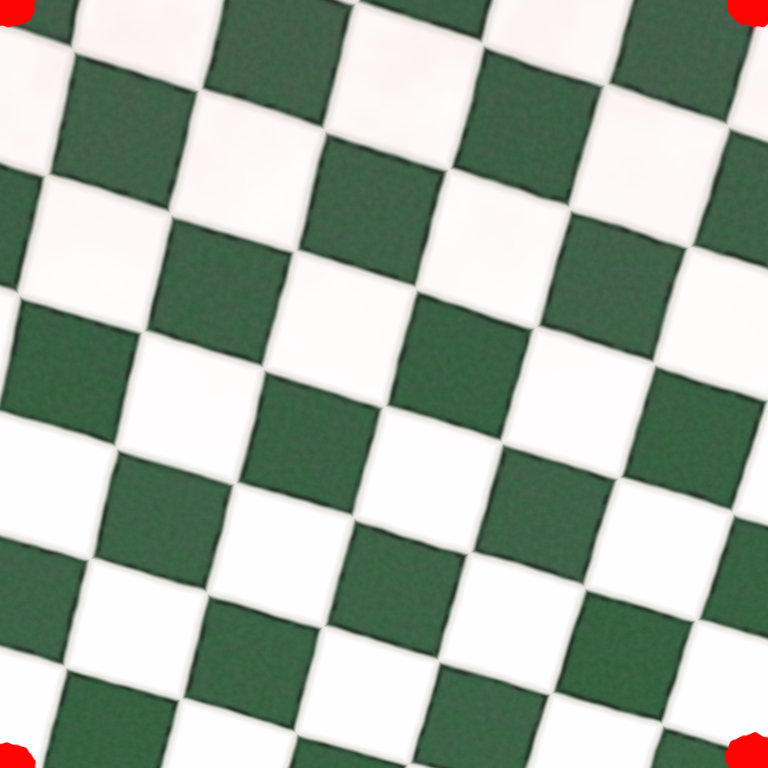
Give the GLSL for this pattern, as a WebGL 2 fragment shader.

```glsl
#version 300 es
precision highp float;
// Tilted green and white checkerboard in slight perspective, with inset squares,
// broken dark rims, mottled dye and a ragged red dab at each canvas corner.
// A homography is inverted to get grid coordinates; gradient noise adds the wear.
uniform vec2 u_resolution;
out vec4 fragColor;

vec2 gradient(vec2 cell) {
    float h = fract(sin(dot(cell, vec2(127.1, 311.7))) * 43758.5);
    return vec2(cos(6.2832 * h), sin(6.2832 * h));
}

float gradientNoise(vec2 p) {
    vec2 i = floor(p), f = p - i;
    vec2 w = f * f * f * (f * (f * 6.0 - 15.0) + 10.0);
    vec2 e = vec2(1.0, 0.0);
    float low = mix(dot(gradient(i), f), dot(gradient(i + e), f - e), w.x);
    float high = mix(dot(gradient(i + e.yx), f - e.yx), dot(gradient(i + 1.0), f - 1.0), w.x);
    return mix(low, high, w.y);
}

// Soft fractal sum for the dye and paper tone
float mottle(vec2 p) {
    float sum = 0.0, amplitude = 1.0;
    for (int octave = 0; octave < 3; octave++) {
        sum += amplitude * gradientNoise(p);
        p = mat2(1.6, 1.2, -1.2, 1.6) * p + 7.3;
        amplitude *= 0.55;
    }
    return sum;
}

// Canvas position (y down) to checker coordinates, one unit per square
vec2 toGrid(vec2 p) {
    mat3 gridToCanvas = mat3(0.1663, 0.0535, 0.0076,
                            -0.0337, 0.1656, 0.0176,
                             0.2604, 0.1172, 1.0);
    vec3 g = inverse(gridToCanvas) * vec3(p, 1.0);
    return g.xy / g.z;
}

void main() {
    vec2 canvas = gl_FragCoord.xy / u_resolution;
    canvas.y = 1.0 - canvas.y;

    // Grid with gently wavering lines
    vec2 grid = toGrid(canvas);
    vec2 slow = vec2(gradientNoise(grid * 1.3), gradientNoise(grid * 1.3 + 31.0));
    vec2 fine = vec2(gradientNoise(grid * 6.0 + 11.0), gradientNoise(grid * 6.0 + 53.0));
    grid += 0.02 * slow + 0.01 * fine;
    float pixel = length(fwidth(grid)) * 0.7;

    // Signed distance to the square's edge, positive in green
    vec2 cell = floor(grid);
    vec2 fromMiddle = abs(grid - cell - 0.5);
    float border = 0.5 - max(fromMiddle.x, fromMiddle.y);
    float inside = mod(cell.x + cell.y, 2.0) > 0.5 ? border : -border;
    float soft = max(0.022, pixel);
    float cover = smoothstep(-soft, soft, inside - 0.02);

    // White ground: faint pink toward the top, warm shade beside the squares
    float pink = smoothstep(0.65, 0.0, canvas.y) * (0.6 + 0.6 * mottle(canvas * 9.0));
    vec3 paper = mix(vec3(1.0, 0.995, 0.995), vec3(0.99, 0.95, 0.945), clamp(pink, 0.0, 1.0));
    paper = mix(paper, vec3(0.80, 0.77, 0.74), 0.45 * smoothstep(-0.06, 0.01, inside));

    // Green dye: mottled, greyer toward the top and from square to square
    float grain = mottle(grid * vec2(5.0, 7.0));
    float cellTone = gradient(cell + 0.5).x;
    float grey = 0.62 - 0.5 * canvas.y + 0.5 * grain + 0.12 * cellTone;
    vec3 dye = mix(vec3(0.215, 0.39, 0.26), vec3(0.27, 0.36, 0.29), clamp(grey, 0.0, 1.0));
    dye += 0.025 * mottle(grid * 16.0) + 0.008 * cellTone;

    // Dark rim, broken into dashes
    float rimOffset = (inside - 0.045) / 0.022;
    float dashes = smoothstep(-0.25, 0.25, gradientNoise(grid * 9.0 + 4.0));
    dye = mix(dye, vec3(0.15, 0.18, 0.15), exp(-rimOffset * rimOffset) * (0.35 + 0.5 * dashes));
    vec3 color = mix(paper, dye, cover);

    // Red dabs near the four corners
    vec2 corner = floor(canvas + 0.5);
    vec2 dabCentre = vec2(0.01, 0.006) + corner * vec2(0.973, 0.99)
                   - corner.x * corner.y * vec2(0.003, 0.012);
    vec2 offset = (canvas - dabCentre) * vec2(1.0, 1.25);
    float dab = length(offset) - 0.036 + 0.005 * gradientNoise(canvas * 90.0);
    float dabSoft = max(0.0015, 0.8 / u_resolution.y);
    color = mix(color, vec3(0.99, 0.02, 0.015), 1.0 - smoothstep(-dabSoft, dabSoft, dab));

    fragColor = vec4(clamp(color, 0.0, 1.0), 1.0);
}
```
